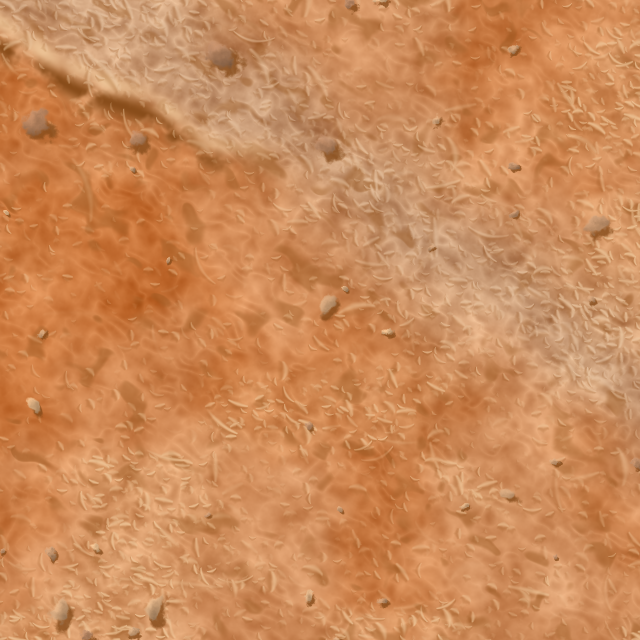
Give the GLSL for this texture, as a three.js fragment shader.

```glsl
// Dry orange soil with a dusty diagonal band, an eroded ridge and plant litter.
// Layered, warped noise gives mottled crumbs; jittered grids scatter soft straw
// strands and a few rough pebbles, each with a shadow on its lower side.
#define SOIL vec3(0.820, 0.560, 0.370)
#define CLAY vec3(0.800, 0.470, 0.240)
#define DUST vec3(0.765, 0.605, 0.475)
#define STRAW vec3(0.930, 0.770, 0.590)
#define SHADE vec3(0.580, 0.325, 0.110)
#define STONE vec3(0.730, 0.540, 0.410)
#define GRAIN 0.27
#define MOTTLE 0.26
#define STRAND_ANGLE -0.55
#define STRAND_SPREAD 2.1
#define PEBBLE_CHANCE 0.13
varying vec2 vUv;

vec3 hash3(vec2 p) {
  vec3 q = fract(p.xyx * vec3(0.1031, 0.1030, 0.0973));
  q += dot(q, q.yxz + 33.33);
  return fract((q.xxy + q.yzz) * q.zyx);
}

float noise(vec2 p) {
  vec2 i = floor(p), f = fract(p);
  f = f * f * (3.0 - 2.0 * f);
  float low = mix(hash3(i).x, hash3(i + vec2(1.0, 0.0)).x, f.x);
  float high = mix(hash3(i + vec2(0.0, 1.0)).x, hash3(i + 1.0).x, f.x);
  return mix(low, high, f.y);
}

float fbm(vec2 p) {
  float sum = 0.0, weight = 0.5;
  for (int i = 0; i < 4; i++) {
    sum += weight * noise(p);
    p = mat2(1.6, 1.2, -1.2, 1.6) * p + 7.3;
    weight *= 0.5;
  }
  return sum / 0.9375;
}

float bell(float x, float width) { return exp(-x * x / (width * width)); }
vec2 rotate(vec2 p, float a) {
  return vec2(cos(a) * p.x + sin(a) * p.y, cos(a) * p.y - sin(a) * p.x);
}

// Scattered bent strands: x is the lit fibre, y the shadow below it.
vec2 strands(vec2 uv, float count, float halfLength, float width, float density) {
  vec2 p = uv * count, result = vec2(0.0);
  for (int y = -1; y <= 1; y++) {
    for (int x = -1; x <= 1; x++) {
      vec2 id = floor(p) + vec2(float(x), float(y));
      vec3 h = hash3(id + count * 3.7), k = hash3(id + count * 1.3 + 57.0);
      vec2 q = rotate(p - id - h.xy, STRAND_ANGLE + (k.x - 0.5) * STRAND_SPREAD);
      float len = halfLength * (0.4 + 0.9 * k.z);
      float w = width * count * (0.6 + 0.8 * k.y) * (1.1 - 0.5 * min(abs(q.x) / len, 1.0));
      q.y += (k.y - 0.5) * 0.6 * q.x * q.x / len;
      float past = max(abs(q.x) - len, 0.0);
      float lit = 1.0 - smoothstep(0.0, 1.7 * w, length(vec2(past, q.y)));
      float dark = 1.0 - smoothstep(0.0, 2.2 * w, length(vec2(past, q.y + 2.0 * w)));
      float present = smoothstep(h.z, h.z + 0.3, density) * (0.3 + 0.7 * k.z);
      result = max(result, vec2(lit, dark) * present);
    }
  }
  return result;
}

// Rough stones, one per chosen cell, lit from the upper left.
vec3 addPebbles(vec3 ground, vec2 uv, float count) {
  vec2 p = uv * count, id = floor(p);
  vec3 h = hash3(id + count * 2.1), k = hash3(id + count + 31.0);
  vec2 d = fract(p) - mix(vec2(0.3), vec2(0.7), h.xy);
  float present = step(h.z, PEBBLE_CHANCE), radius = mix(0.08, 0.17, k.x);
  vec2 stretch = vec2(1.0, 1.2 + 0.6 * k.y);
  float lump = (fbm(p * 10.0) - 0.5) * 1.5 * radius, turn = (k.z - 0.5) * 2.4;
  float body = length(rotate(d, turn) * stretch) + lump;
  float below = length(rotate(d - radius * vec2(0.4, -0.5), turn) * stretch) + lump;
  float shadow = 1.0 - smoothstep(radius * 0.6, radius * 1.2, below);
  float cover = 1.0 - smoothstep(radius * 0.6, radius * 1.1, body);
  float light = dot(d, vec2(-0.5, 0.8)) / radius + 4.0 * lump / radius * 0.3;
  vec3 face = mix(STONE, STRAW, k.y) * (0.96 + 0.2 * light);
  ground = mix(ground, SHADE * 0.9, shadow * present * 0.8);
  return mix(ground, face, cover * present * 0.85);
}

void main() {
  vec2 uv = vUv, warp = vec2(noise(uv * 9.0), noise(uv * 9.0 + 40.0)) - 0.5;
  float patches = fbm(uv * 5.0 + 3.0);
  // Broad regions: dusty band, bare clay and litter clumps.
  float band = bell(uv.y - 1.08 + 0.68 * uv.x + 0.09 * warp.x, mix(0.17, 0.10, uv.x));
  float ridge = uv.y - (0.945 - 0.62 * uv.x + 0.4 * uv.x * uv.x) + 0.04 * warp.y;
  band *= mix(smoothstep(-0.05, 0.04, ridge), 1.0, smoothstep(0.35, 0.6, uv.x));
  float bare = bell(length(uv - vec2(0.08, 0.6)), 0.36);
  float clumps = smoothstep(0.45, 0.7, fbm(uv * vec2(5.0, 8.0) + 19.0));
  clumps *= 0.35 + 0.65 * max(1.0 - smoothstep(0.25, 0.5, uv.y), smoothstep(0.6, 1.0, uv.x));
  // Ground colour with broad mottling and worm-like crumbs.
  vec3 color = mix(SOIL, CLAY, min(smoothstep(0.35, 0.7, patches) * 0.6 + bare * 0.75, 1.0));
  color = mix(color, DUST, band * (0.65 + 0.35 * patches));
  color = mix(color, STRAW, clumps * 0.22);
  color += MOTTLE * (fbm(uv * 15.0 + 8.0) - 0.5) * vec3(0.8, 1.0, 1.05);
  vec2 along = rotate(uv + 0.022 * vec2(noise(uv * 34.0), noise(uv * 34.0 + 9.0)), STRAND_ANGLE);
  float worm = 1.0 - abs(2.0 * noise(along * vec2(45.0, 75.0)) - 1.0);
  float grain = 0.6 * fbm(uv * 48.0 + 11.0) + 0.4 * worm - 0.55;
  color += GRAIN * grain * (0.75 + 0.5 * band + 0.3 * clumps) * vec3(0.85, 1.0, 1.0);
  color = mix(color, SHADE, 0.4 * smoothstep(0.7, 0.92, noise(along * vec2(32.0, 50.0) + 5.0)));
  // Eroded ridge: pale lip above a broken dark undercut.
  float ridgeFade = 1.0 - smoothstep(0.25, 0.5, uv.x);
  float undercut = bell(ridge + 0.016, 0.018) * smoothstep(0.3, 0.6, fbm(uv * 24.0));
  color = mix(color, SHADE * 0.92, undercut * ridgeFade);
  color = mix(color, STRAW, bell(ridge - 0.014, 0.014) * ridgeFade * noise(uv * 30.0));
  // Litter from crumbs to long stems, then stones.
  float density = 0.32 + 0.4 * band + 0.55 * clumps - 0.12 * bare;
  vec2 litter = strands(uv, 62.0, 0.34, 0.0025, density + 0.12);
  litter = max(litter, strands(uv + 0.37, 36.0, 0.42, 0.0029, density));
  litter = max(litter, strands(uv + 0.71, 17.0, 0.42, 0.0034, density * 0.7));
  litter = max(litter, strands(uv + 0.13, 5.0, 0.32, 0.0032, 0.3));
  color = mix(color, SHADE, litter.y * 0.27);
  color = mix(color, STRAW + band * vec3(-0.02, 0.01, 0.06), litter.x * (0.48 + 0.35 * clumps));
  color = addPebbles(addPebbles(color, uv, 7.0), uv + 0.23, 15.0);
  gl_FragColor = vec4(clamp(color, 0.0, 1.0), 1.0);
}
```
